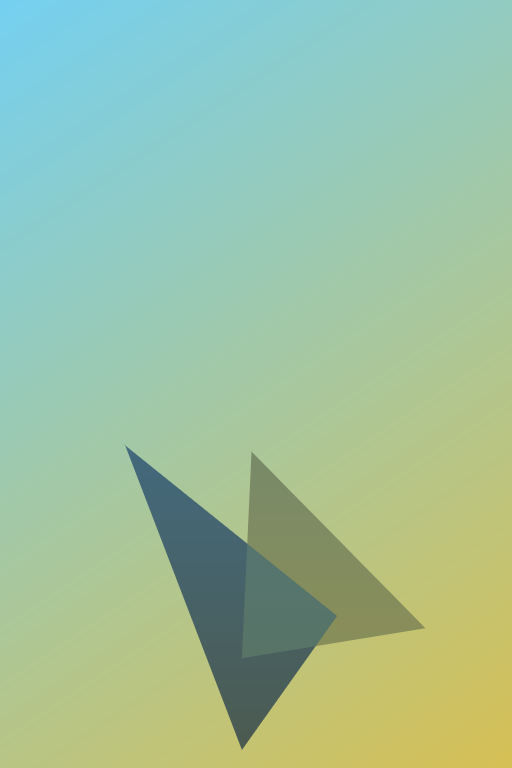
This background is drawn by a WebGL 2 fragment shader. Its source:

```glsl
#version 300 es
precision highp float;
// Two overlapping translucent triangles on a diagonal sky-to-gold gradient.

uniform vec2 u_resolution;
out vec4 fragColor;

// Background, from the upper left to the lower right corner
const vec3 SKY  = vec3(0.455, 0.816, 0.945);
const vec3 GOLD = vec3(0.840, 0.752, 0.330);

// Triangle fills, top to bottom
const vec3 SLATE_TOP    = vec3(0.262, 0.412, 0.490);
const vec3 SLATE_BOTTOM = vec3(0.296, 0.355, 0.314);
const vec3 OLIVE_TOP    = vec3(0.468, 0.540, 0.412);
const vec3 OLIVE_BOTTOM = vec3(0.535, 0.555, 0.352);
const vec3 CROSS_TOP    = vec3(0.335, 0.458, 0.438);
const vec3 CROSS_BOTTOM = vec3(0.345, 0.456, 0.402);

// Triangle corners, in canvas heights
const vec2 SLATE_A = vec2(0.163, 0.420);
const vec2 SLATE_B = vec2(0.439, 0.198);
const vec2 SLATE_C = vec2(0.315, 0.0235);
const vec2 OLIVE_A = vec2(0.3275, 0.412);
const vec2 OLIVE_B = vec2(0.554, 0.182);
const vec2 OLIVE_C = vec2(0.315, 0.143);

// Signed distance to the line from a to b, positive on its left
float lineDistance(vec2 p, vec2 a, vec2 b) {
    vec2 d = normalize(b - a);
    return d.x * (p.y - a.y) - d.y * (p.x - a.x);
}

// Smooth coverage of a triangle with clockwise corners
float triangleMask(vec2 p, vec2 a, vec2 b, vec2 c, float pixel) {
    float dist = max(lineDistance(p, a, b),
                     max(lineDistance(p, b, c), lineDistance(p, c, a)));
    return clamp(0.5 - dist / pixel, 0.0, 1.0);
}

// Vertical blend between two heights
vec3 verticalFill(float y, float top, float bottom, vec3 topColor, vec3 bottomColor) {
    return mix(topColor, bottomColor, clamp((top - y) / (top - bottom), 0.0, 1.0));
}

void main() {
    float pixel = 1.0 / u_resolution.y;
    vec2 p = gl_FragCoord.xy * pixel;

    // Corner-to-corner gradient
    vec2 diagonal = vec2(u_resolution.x * pixel, 1.0);
    float t = dot(vec2(p.x, 1.0 - p.y), diagonal) / dot(diagonal, diagonal);
    vec3 color = mix(SKY, GOLD, t);

    // Triangles and the tint where they cross
    float slate = triangleMask(p, SLATE_A, SLATE_B, SLATE_C, pixel);
    float olive = triangleMask(p, OLIVE_A, OLIVE_B, OLIVE_C, pixel);
    vec3 slateColor = verticalFill(p.y, SLATE_A.y, SLATE_C.y, SLATE_TOP, SLATE_BOTTOM);
    vec3 oliveColor = verticalFill(p.y, OLIVE_A.y, OLIVE_B.y, OLIVE_TOP, OLIVE_BOTTOM);
    vec3 crossColor = verticalFill(p.y, 0.29, OLIVE_C.y, CROSS_TOP, CROSS_BOTTOM);

    color = mix(color, slateColor, slate);
    color = mix(color, mix(oliveColor, crossColor, slate), olive);

    fragColor = vec4(color, 1.0);
}
```
